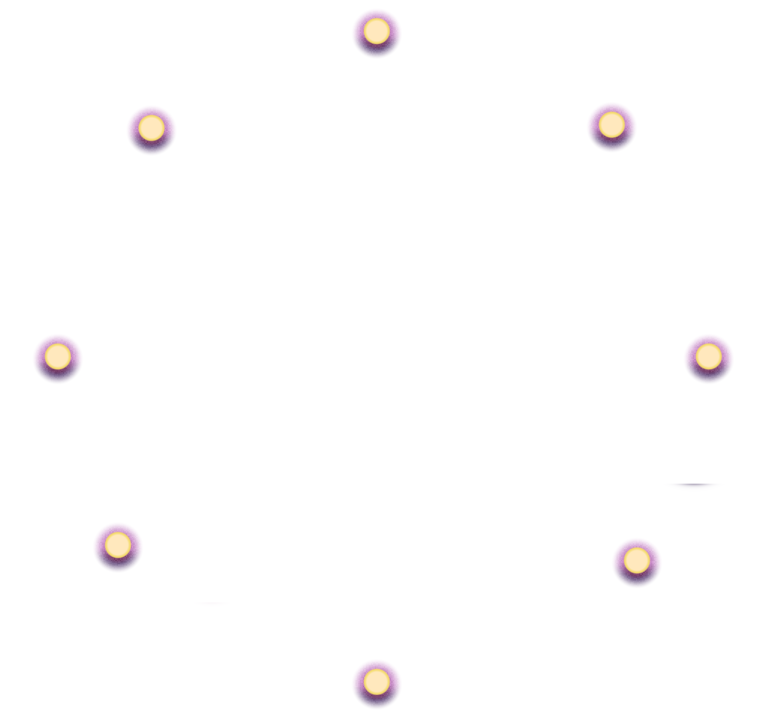
Write a WebGL 1 fragment shader that draws this background.

```glsl
precision highp float;

uniform vec2 u_resolution;

float hash(vec2 p) {
  vec3 q = fract(vec3(p.xyx) * 0.1031);
  q += dot(q, q.yzx + 33.33);
  return fract((q.x + q.y) * q.z);
}

// Angle of each lamp: even eighths, with the lower diagonals pushed aside
float lampAngle(float i) {
  float angle = radians(45.0 * i);
  float lift = sin(angle);
  float nudge = 1.15 * lift * lift * lift;
  if (i == 5.0) nudge -= 9.2;
  if (i == 7.0) nudge += 6.6;
  return angle + radians(nudge);
}

// One lamp; q is measured in core radii
vec3 drawLamp(vec3 color, vec2 q, float pixel, float grain) {
  float core = length(q);
  float halo = length(q + vec2(0.0, 0.2));
  float below = 1.0 - smoothstep(-1.5, -0.1, q.y);

  // Soft halo: violet above, dusky below, maroon beside the core
  vec3 haloColor = mix(vec3(0.77, 0.51, 0.77), vec3(0.32, 0.21, 0.43), below);
  float warmth = below * (1.0 - smoothstep(1.0, 1.6, core));
  haloColor = mix(haloColor, vec3(0.57, 0.26, 0.38), 0.75 * warmth);
  haloColor += 0.07 * (grain - 0.5);
  color = mix(color, haloColor, 1.0 - smoothstep(0.95, 2.1, halo));

  // Cream core with a yellow rim
  vec3 coreColor = mix(vec3(1.0, 0.91, 0.74), vec3(0.96, 0.86, 0.42),
                       smoothstep(0.75, 1.0, core));
  float edge = max(pixel, 0.06);
  return mix(color, coreColor, 1.0 - smoothstep(1.04 - edge, 1.04 + edge, core));
}

// Thin smear with a flat upper edge that fades downward
float smear(vec2 p, float halfWidth, float depth) {
  float pixel = 1.0 / u_resolution.y;
  float under = 1.0 - smoothstep(-pixel, pixel, p.y);
  float x = p.x / halfWidth;
  return under * exp(-x * x + min(p.y, 0.0) / depth);
}

void main() {
  vec2 p = gl_FragCoord.xy / u_resolution.y;
  float coreRadius = 0.0172;
  float pixel = 1.0 / (u_resolution.y * coreRadius);
  float grain = hash(floor(p * 484.0));
  vec3 color = vec3(1.0);

  // Ring of lamps
  for (int i = 0; i < 8; i++) {
    float angle = lampAngle(float(i));
    vec2 center = vec2(0.528, 0.509) + 0.4483 * vec2(cos(angle), sin(angle));
    color = drawLamp(color, (p - center) / coreRadius, pixel, grain);
  }

  // Stray smears
  color = mix(color, vec3(0.36, 0.3, 0.45),
              0.7 * smear(p - vec2(0.956, 0.3335), 0.019, 0.002));
  color = mix(color, vec3(0.85, 0.7, 0.8),
              0.15 * smear(p - vec2(0.292, 0.17), 0.016, 0.002));

  gl_FragColor = vec4(color, 1.0);
}
```
